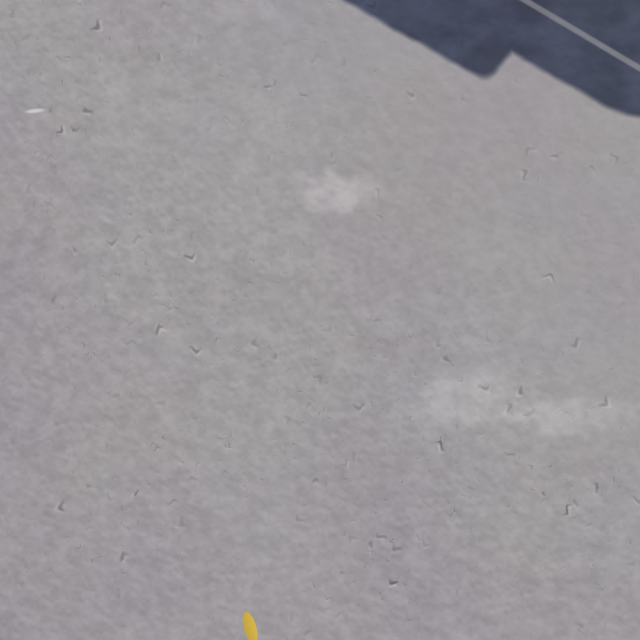
A WebGL 1 fragment shader for this texture:

```glsl
precision highp float;
// Sunlit, worn concrete with a blue stepped shadow across the upper right corner.
// Layered value noise makes the tone and grain; jittered cells scatter small chips,
// and distance functions shape the shadow, the pale scuffs and the fallen leaf.

uniform vec2 u_resolution;

float hash(vec2 p) {
  return fract(sin(dot(p, vec2(127.1, 311.7))) * 43758.5453);
}

float noise(vec2 p) {
  vec2 i = floor(p), f = fract(p);
  f = f * f * (3.0 - 2.0 * f);
  return mix(mix(hash(i), hash(i + vec2(1.0, 0.0)), f.x),
             mix(hash(i + vec2(0.0, 1.0)), hash(i + 1.0), f.x), f.y);
}

float fbm(vec2 p) {
  float sum = 0.0, amp = 0.5;
  for (int i = 0; i < 4; i++) {
    sum += amp * noise(p);
    p = mat2(1.6, 1.2, -1.2, 1.6) * p + 17.3;
    amp *= 0.5;
  }
  return sum / 0.9375;
}

vec2 rotate(vec2 p, float a) {
  return mat2(cos(a), -sin(a), sin(a), cos(a)) * p;
}

// Soft ellipse: 1 at the centre, fading to 0 at the given radii.
float blob(vec2 p, vec2 radii) {
  return 1.0 - smoothstep(0.25, 1.0, length(p / radii));
}

float smoothMax(float a, float b, float k) {
  float h = max(k - abs(a - b), 0.0) / k;
  return max(a, b) + 0.25 * h * h * k;
}

// Small flakes, one per occupied cell: positive is a lit rim, negative a dark pit.
float chips(vec2 p, float cells, float share) {
  vec2 q = p * cells, home = floor(q);
  float sum = 0.0;
  for (int y = -1; y <= 1; y++) {
    for (int x = -1; x <= 1; x++) {
      vec2 id = home + vec2(float(x), float(y));
      vec2 centre = id + vec2(hash(id + 3.1), hash(id + 7.7));
      float present = step(hash(id + 21.4), share);
      float strength = 0.25 + 0.75 * pow(hash(id + 13.9), 2.0);
      vec2 radii = vec2(0.2 + 0.3 * hash(id + 5.2), 0.1 + 0.13 * hash(id + 9.6));
      vec2 d = rotate(q - centre, 2.4 * (hash(id + 1.8) - 0.6));
      d.y += 0.12 * sin(d.x * 9.0 + 6.0 * hash(id));
      float pit = blob(d, radii);
      float rim = blob(d - vec2(0.08, -0.2), radii);
      sum += present * strength * (0.4 * rim - pit);
    }
  }
  return sum;
}

// Signed distance to the shadow: two slanted slabs that form a step.
float shadowShape(vec2 p) {
  float left = smoothMax(dot(p - vec2(0.536, 1.0), vec2(-0.489, -0.872)),
                         dot(p - vec2(0.80, 0.919), vec2(0.773, -0.634)), 0.022);
  float right = smoothMax(dot(p - vec2(0.80, 0.919), vec2(-0.503, -0.864)),
                          0.818 - p.y, 0.02);
  return min(left, right);
}

void main() {
  vec2 p = gl_FragCoord.xy / u_resolution;
  vec2 warp = vec2(noise(p * 22.0), noise(p * 22.0 + 40.0)) - 0.5;
  warp += 0.5 * (vec2(noise(p * 70.0), noise(p * 70.0 + 60.0)) - 0.5);

  // Broad tone: mauve grey at lower left, paler neutral grey at upper right
  float tone = 0.5 + 0.45 * (0.45 * p.x + 0.75 * p.y - 0.6) + 1.0 * (fbm(p * 5.0) - 0.5);
  vec3 colour = mix(vec3(0.603, 0.583, 0.603), vec3(0.637, 0.630, 0.633), tone);
  colour += vec3(0.012, 0.008, -0.014) * (fbm(p * 6.0 + 31.0) - 0.5);

  // Grain, calmer towards the upper right
  float rough = 1.0 - 0.5 * smoothstep(0.9, 1.6, p.x + p.y);
  vec2 g = rotate(p, -0.35) * vec2(0.8, 1.2);
  float grain = 0.035 * (noise(g * 58.0) - 0.5) + 0.045 * (noise(g * 115.0 + 9.0) - 0.5)
              + 0.025 * (noise(p * 200.0) - 0.5);
  colour += grain * rough;

  // Pale scuffs with ragged borders
  vec2 s = p + 0.03 * warp;
  float scuff = blob(s - vec2(0.535, 0.703), vec2(0.085, 0.036));
  scuff += 0.65 * blob(rotate(s - vec2(0.71, 0.38), 0.35), vec2(0.13, 0.052));
  scuff += 0.65 * blob(s - vec2(0.87, 0.352), vec2(0.17, 0.032));
  scuff += 0.35 * blob(s - vec2(0.38, 0.985), vec2(0.09, 0.04));
  colour += 0.075 * min(scuff, 1.0) * (0.65 + 0.7 * noise(p * 60.0));

  // Chips gather in patches
  float patches = smoothstep(0.35, 0.7, fbm(p * 7.0 + 4.0));
  colour += rough * (0.06 * chips(p, 62.0, 0.35) * (0.4 + 0.6 * patches)
                   + 0.17 * chips(p + 0.37, 34.0, 0.14) * (0.2 + 0.8 * patches));

  // Blue shadow, split by a thin strip of light
  float shade = 1.0 - smoothstep(-0.006, 0.006, shadowShape(p) + 0.003 * warp.x);
  float strip = abs(dot(p - vec2(0.82, 1.0), vec2(0.511, 0.860)));
  shade *= 1.0 - 0.6 * (1.0 - smoothstep(0.002, 0.007, strip));
  float mottle = 0.85 + 0.32 * fbm(p * vec2(24.0, 38.0));
  colour = mix(colour, colour * vec3(0.44, 0.48, 0.585) * mottle, shade);

  // Yellow leaf at the bottom and a bleached twig at the left
  vec2 l = rotate(p - vec2(0.391, 0.019), 0.27);
  float leaf = 1.0 - smoothstep(0.8, 1.1, length(l / vec2(0.010, 0.027)));
  colour = mix(colour, vec3(0.80, 0.68, 0.27) + 4.0 * l.x, leaf);
  colour += 0.16 * blob(rotate(p - vec2(0.056, 0.827), 0.1), vec2(0.022, 0.005));

  gl_FragColor = vec4(clamp(colour, 0.0, 1.0), 1.0);
}
```
